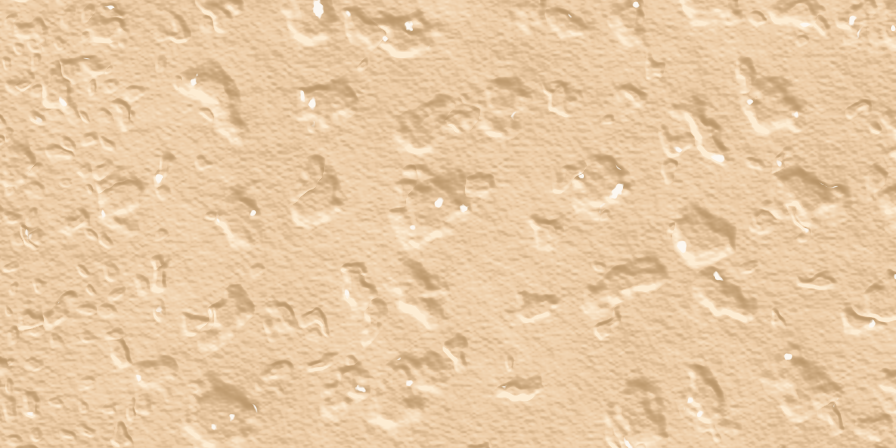
A Shadertoy shader for this texture:

```glsl
const vec3 SAND = vec3(0.93, 0.80, 0.65);
const vec3 SHADOW = vec3(0.76, 0.62, 0.45);
const vec3 LIT = vec3(0.98, 0.90, 0.79);
const vec3 GLINT = vec3(0.99, 0.97, 0.94);
const vec2 LIGHT_DIR = vec2(0.42, 0.91);
const float RELIEF = 0.78;        // strength of the slope shading
const float SLOPE_STEP = 0.0024;  // half width of the slope sample
const float PIT_DEPTH = 0.5;      // depth relative to pit radius
const float WARP = 0.05;          // raggedness of the pit outlines
const float GRAIN_HEIGHT = 0.0042;
const vec2 GRAIN_FREQ = vec2(85.0, 125.0);
const float GLINT_CELL = 0.085;
const float GLINT_CHANCE = 0.55;

float hash(vec2 p) {
    return fract(sin(dot(p, vec2(127.1, 311.7))) * 43758.5453);
}

vec2 hash2(vec2 p) {
    return vec2(hash(p), hash(p + 57.3));
}

float noise(vec2 p) {
    vec2 i = floor(p), f = fract(p);
    f = f * f * (3.0 - 2.0 * f);
    return mix(mix(hash(i), hash(i + vec2(1, 0)), f.x),
               mix(hash(i + vec2(0, 1)), hash(i + vec2(1, 1)), f.x), f.y);
}

float fbm(vec2 p) {
    float sum = 0.0, amp = 0.5;
    for (int i = 0; i < 3; i++) {
        sum += amp * noise(p);
        p = p * 2.1 + 17.7;
        amp *= 0.5;
    }
    return sum / 0.875;
}

mat2 rotation(float a) {
    return mat2(cos(a), sin(a), -sin(a), cos(a));
}

// Deepest of the jittered, stretched bowls around p;
// the chance of a bowl runs from left to right
float pitLayer(vec2 p, float cell, vec2 chance, float seed) {
    vec2 base = floor(p / cell);
    float depth = 0.0;
    for (int y = -1; y <= 1; y++)
    for (int x = -1; x <= 1; x++) {
        vec2 id = base + vec2(x, y);
        vec2 key = id + seed;
        vec2 center = cell * (id + 0.2 + 0.6 * hash2(key));
        vec2 q = rotation(6.283 * hash(key + 3.1)) * (p - center);
        q *= vec2(0.85, mix(1.0, 1.6, hash(key + 8.4)));
        float radius = cell * mix(0.22, 0.45, hash(key + 5.7));
        float bowl = smoothstep(1.0, 0.35, length(q) / radius);
        float limit = mix(chance.x, chance.y, smoothstep(0.0, 0.55, center.x));
        depth = max(depth, step(hash(key + 11.9), limit) * radius * bowl);
    }
    return depth * PIT_DEPTH;
}

// Fine pits crowd the left side, broad ones fill the rest
float pits(vec2 p) {
    vec2 ragged = vec2(fbm(p * 13.0), fbm(p * 13.0 + 40.0)) - 0.5;
    vec2 fine = vec2(noise(p * 45.0), noise(p * 45.0 + 80.0)) - 0.5;
    vec2 q = p + WARP * (2.0 * ragged + 0.28 * fine);
    float depth = pitLayer(q, 0.21, vec2(0.25, 0.92), 10.0);
    depth = max(depth, pitLayer(q, 0.11, vec2(0.65, 0.28), 130.0));
    q = p + WARP * (0.6 * ragged + 0.15 * fine);
    return max(depth, pitLayer(q, 0.055, vec2(0.75, 0.06), 270.0));
}

float surface(vec2 p) {
    float grain = noise(p * GRAIN_FREQ) + 0.45 * noise(p * GRAIN_FREQ * 1.7 + 9.0);
    float lumps = 0.013 * fbm(p * 22.0);
    return GRAIN_HEIGHT * grain + lumps - pits(p);
}

// Small pale slivers
float glints(vec2 p, float pixel) {
    vec2 base = floor(p / GLINT_CELL);
    float cover = 0.0;
    for (int y = -1; y <= 1; y++)
    for (int x = -1; x <= 1; x++) {
        vec2 id = base + vec2(x, y);
        vec2 q = p - GLINT_CELL * (id + hash2(id + 410.0));
        q = rotation(2.5 * hash(id + 433.0)) * q;
        q.x *= mix(0.4, 1.0, hash(id + 447.0));
        float radius = mix(0.005, 0.012, pow(hash(id + 461.0), 2.0));
        float ragged = 0.005 * (noise(p * 150.0) - 0.5);
        float shape = smoothstep(pixel, -pixel, length(q) - radius + ragged);
        cover = max(cover, shape * step(hash(id + 479.0), GLINT_CHANCE));
    }
    return cover;
}

void mainImage(out vec4 fragColor, in vec2 fragCoord) {
    vec2 p = fragCoord / iResolution.y;
    float pixel = 1.0 / iResolution.y;

    // Slope towards the light gives the relief
    vec2 offset = LIGHT_DIR * SLOPE_STEP;
    float slope = (surface(p + offset) - surface(p - offset)) / (2.0 * SLOPE_STEP);
    float depth = pits(p);
    float tone = -RELIEF * slope - 4.0 * depth;
    tone += 0.45 * (fbm(p * 5.0) - 0.5) + 0.04;

    // Shadows and highlights level off softly
    vec3 color = mix(SAND, SHADOW, 1.25 * (1.0 - exp(-1.1 * max(-tone, 0.0))));
    color = mix(color, LIT, clamp(1.1 * tone, 0.0, 1.25));
    color = mix(color, GLINT, glints(p, pixel) * smoothstep(0.007, 0.014, depth));
    fragColor = vec4(color, 1.0);
}
```
